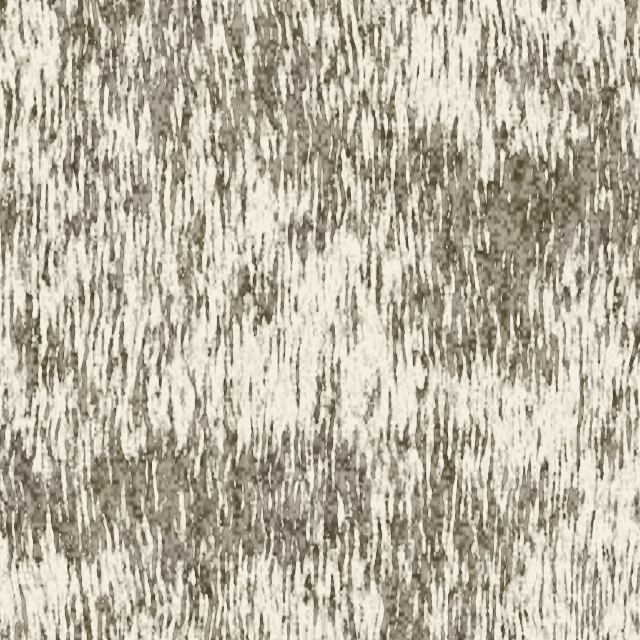
Reproduce this texture procedurally as a Shadertoy shader.

```glsl
// Weathered white paint flaking from grey plywood with upright grain.
// Stretched cellular flakes, streak noise and sine growth rings form a paint
// height; paint survives wherever that height rises above a broad wear field.

#define FLAKE_CELLS vec2(108.0, 23.0)
#define STREAK_SCALE vec2(150.0, 19.0)
#define FIBRE_SCALE vec2(235.0, 62.0)
#define GRIT_SCALE vec2(255.0, 200.0)
#define RING_COUNT 84.0
#define RING_BEND 6.0
#define WEAR_LEVEL 0.470
#define PATCH_WEAR 0.17
#define BLOTCH_WEAR 0.50
#define EDGE_SOFTNESS 0.050

const vec3 PAINT_CLEAN = vec3(0.965, 0.940, 0.890);
const vec3 PAINT_DIRTY = vec3(0.735, 0.705, 0.630);
const vec3 WOOD_PALE = vec3(0.700, 0.660, 0.590);
const vec3 WOOD_DARK = vec3(0.310, 0.268, 0.180);

vec2 hash2(vec2 p) {
    vec3 q = fract(vec3(p.xyx) * vec3(0.1031, 0.1030, 0.0973));
    q += dot(q, q.yzx + 33.33);
    return fract((q.xx + q.yz) * q.zy);
}

float valueNoise(vec2 p) {
    vec2 cell = floor(p);
    vec2 f = fract(p);
    f = f * f * (3.0 - 2.0 * f);
    float low = mix(hash2(cell).x, hash2(cell + vec2(1, 0)).x, f.x);
    float high = mix(hash2(cell + vec2(0, 1)).x, hash2(cell + vec2(1, 1)).x, f.x);
    return mix(low, high, f.y);
}

// Distance to the nearest scattered point, in cell units
float cellular(vec2 p) {
    vec2 cell = floor(p);
    float nearest = 4.0;
    for (int y = -1; y <= 1; y++) {
        for (int x = -1; x <= 1; x++) {
            vec2 neighbour = cell + vec2(x, y);
            vec2 offset = neighbour + hash2(neighbour + 7.0) - p;
            nearest = min(nearest, dot(offset, offset));
        }
    }
    return sqrt(nearest);
}

// Soft elliptical region: 1 inside, 0 outside
float softPatch(vec2 p, vec2 centre, vec2 radius) {
    return 1.0 - smoothstep(0.55, 1.35, length((p - centre) / radius));
}

// Broad worn regions broken up by ragged medium-sized blotches
float wearField(vec2 p) {
    float blotch = 0.40 * valueNoise(p * vec2(5.0, 4.0) + 3.7)
                 + 0.30 * valueNoise(p * vec2(14.0, 9.0) + 19.1)
                 + 0.30 * valueNoise(p * vec2(38.0, 20.0) + 41.3);
    vec2 ragged = p + 0.12 * (vec2(valueNoise(p * 8.0 + 11.0),
                                   valueNoise(p * 9.0 + 29.0)) - 0.5);
    float worn = softPatch(ragged, vec2(0.86, 0.70), vec2(0.25, 0.11));
    worn = max(worn, softPatch(ragged, vec2(0.72, 0.56), vec2(0.11, 0.20)));
    worn = max(worn, softPatch(ragged, vec2(0.46, 0.23), vec2(0.43, 0.09)));
    return WEAR_LEVEL + PATCH_WEAR * worn + BLOTCH_WEAR * (blotch - 0.5);
}

void mainImage(out vec4 fragColor, in vec2 fragCoord) {
    vec2 uv = fragCoord / iResolution.y;

    // Grain wanders gently sideways
    vec2 grain = uv;
    grain.x += 0.026 * (valueNoise(uv * vec2(6.0, 4.0)) - 0.5)
             + 0.008 * (valueNoise(uv * vec2(24.0, 19.0) + 5.0) - 0.5);

    // Curved growth rings
    float figure = valueNoise(uv * vec2(5.0, 2.8) + 61.0);
    float rings = sin(6.28318 * (RING_COUNT * grain.x + RING_BEND * figure));

    // Paint height from flakes, streaks, fibres, grit and rings
    float flakes = 1.0 - cellular(grain * FLAKE_CELLS);
    float fibres = valueNoise(grain * FIBRE_SCALE + 13.0);
    float grit = valueNoise(uv * GRIT_SCALE + 83.0);
    float height = 0.30 * flakes
                 + 0.37 * valueNoise(grain * STREAK_SCALE)
                 + 0.21 * fibres + 0.15 * grit + 0.075 * rings;
    float depth = height - wearField(uv);

    // Bare wood: speckled, with shadow beside the flake edges
    float speckle = 0.60 * valueNoise(uv * vec2(200.0, 150.0) + 151.0)
                  + 0.40 * valueNoise(grain * vec2(80.0, 28.0) + 97.0);
    vec3 wood = mix(WOOD_DARK, WOOD_PALE, smoothstep(0.02, 0.82, speckle));
    float mauve = smoothstep(0.5, 0.8, valueNoise(uv * vec2(11.0, 8.0) + 71.0));
    wood += mauve * vec3(0.01, 0.01, 0.03);
    float shadow = smoothstep(-0.13, -0.05, depth);
    wood *= 1.0 - 0.12 * shadow;

    // Paint: stained where thin, clean where thick
    float thickness = 0.70 * smoothstep(0.0, 0.19, depth)
                    + 0.30 * smoothstep(0.15, 0.75, 0.5 * (grit + fibres));
    vec3 paint = mix(PAINT_DIRTY, PAINT_CLEAN, thickness);

    float coverage = smoothstep(-EDGE_SOFTNESS, EDGE_SOFTNESS, depth);
    fragColor = vec4(mix(wood, paint, coverage), 1.0);
}
```
